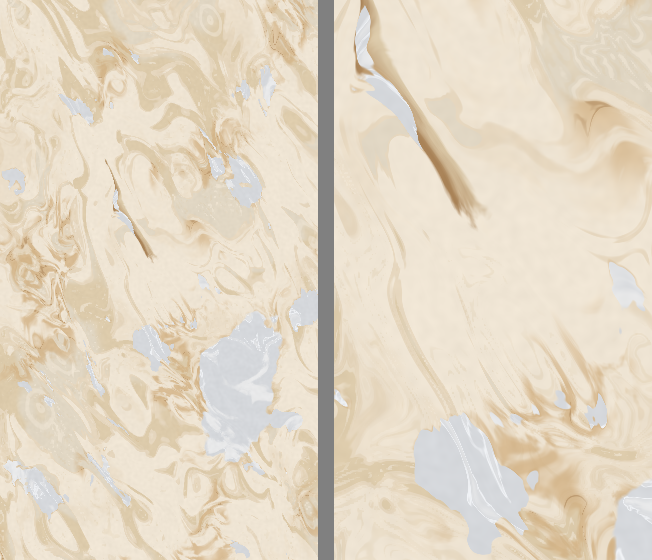
Left, the full canvas; right, a detail of the centre.
This texture is drawn by a Shadertoy shader. Its source:

```glsl
// Polished cream marble: folded tan bands, agate eyes, rust stains and a blue-grey pool.
#define CREAM  vec3(0.938, 0.898, 0.832)
#define BEIGE  vec3(0.900, 0.840, 0.745)
#define TAN    vec3(0.865, 0.795, 0.670)
#define GREIGE vec3(0.880, 0.840, 0.765)
#define OCHRE  vec3(0.810, 0.675, 0.490)
#define UMBER  vec3(0.670, 0.520, 0.350)
#define POOL   vec3(0.835, 0.845, 0.860)
#define FLOW_DIR vec2(0.5, -0.866)
#define FLOW_SCALE vec2(5.2, 2.7)
#define FOLD 2.4
#define EYE_CELL 0.15
#define BAND_FREQ 75.0

vec2 hash2(vec2 p) {
    vec3 q = fract(p.xyx * vec3(0.1031, 0.1030, 0.0973));
    q += dot(q, q.yzx + 33.33);
    return fract((q.xx + q.yz) * q.zy);
}

float gradNoise(vec2 p) {
    vec2 i = floor(p), f = fract(p);
    vec2 u = f * f * f * (f * (f * 6.0 - 15.0) + 10.0);
    vec2 e = vec2(1.0, 0.0);
    float a = dot(hash2(i) * 2.0 - 1.0, f);
    float b = dot(hash2(i + e.xy) * 2.0 - 1.0, f - e.xy);
    float c = dot(hash2(i + e.yx) * 2.0 - 1.0, f - e.yx);
    float d = dot(hash2(i + 1.0) * 2.0 - 1.0, f - 1.0);
    return 1.6 * mix(mix(a, b, u.x), mix(c, d, u.x), u.y);
}

float fbm(vec2 p, int octaves) {
    float sum = 0.0, amp = 0.5;
    for (int i = 0; i < octaves; i++) {
        sum += amp * gradNoise(p);
        p = mat2(0.8, 0.6, -0.6, 0.8) * p * 2.03 + 17.3;
        amp *= 0.5;
    }
    return sum;
}

vec2 fbm2(vec2 p, int octaves) {
    return vec2(fbm(p + 40.0, octaves), fbm(p + 71.7, octaves));
}

// Scattered oval eyes: x = strength, y = ring distance of the strongest one
vec2 agateEyes(vec2 p) {
    vec2 cell = floor(p / EYE_CELL), best = vec2(0.0, 9.0);
    for (int j = -1; j <= 1; j++)
    for (int i = -1; i <= 1; i++) {
        vec2 id = cell + vec2(i, j), h = hash2(id + 90.0);
        vec2 v = p - (id + 0.2 + 0.6 * h) * EYE_CELL;
        v.x += v.y * (h.x - 0.3);
        float d = length(v * vec2(1.3, 0.85)) / mix(0.018, 0.045, h.y);
        float strength = exp(-d * d) * step(0.5, hash2(id + 130.0).x);
        if (strength > best.x) best = vec2(strength, d);
    }
    return best;
}

// Coordinates across and along the flow
vec2 toFlow(vec2 p) {
    return vec2(dot(p, vec2(-FLOW_DIR.y, FLOW_DIR.x)), dot(p, FLOW_DIR));
}

void mainImage(out vec4 fragColor, in vec2 fragCoord) {
    vec2 p = fragCoord / iResolution.y;

    // Folded flow field
    vec2 g = toFlow(p) * FLOW_SCALE + 5.0;
    vec2 fold = fbm2(g, 3);
    vec2 curl = fbm2(g * 1.3 + FOLD * fold, 3);
    vec2 wob = p + 0.05 * curl;
    float field = fbm(g + FOLD * curl + fold, 4);
    float grit = fbm(p * 34.0 + 6.0 * curl, 4);
    field += 0.05 * grit;

    // Pale veins push the field down, agate eyes push it up
    vec2 vein = toFlow(wob - vec2(0.225, 0.625));
    float veinMask = exp(-pow(vein.x / 0.028, 2.0)) * smoothstep(0.22, 0.12, abs(vein.y));
    float channelX = wob.x - 0.53 + 0.26 * pow(p.y - 0.35, 2.0);
    float channel = exp(-pow(channelX / 0.035, 2.0));
    vec2 eye = agateEyes(p + 0.04 * curl);
    field += 0.2 * eye.x - 0.25 * veinMask - 0.22 * channel;

    // Cream ground, beige bodies and tan cores
    float cloud = fbm(p * 5.0 + 2.0 * fold + 30.0, 5);
    vec3 col = mix(CREAM, BEIGE, 0.5 * smoothstep(0.02, 0.3, cloud + 0.3 * grit));
    col = mix(col, BEIGE, smoothstep(-0.015, 0.03, field));
    vec3 core = mix(TAN, GREIGE, smoothstep(0.0, 0.12, fbm(p * 4.0 + fold + 9.0, 3)));
    col = mix(col, core, smoothstep(0.075, 0.115, field));

    // Fine contour bands and rings, faded where too thin to resolve
    float phase = field * BAND_FREQ + 1.5 * grit;
    float band = sin(phase) * clamp(1.5 - 0.6 * fwidth(phase), 0.0, 1.0);
    float bandZone = smoothstep(-0.08, 0.14, fbm(p * 6.0 + curl + 55.0, 3));
    col = mix(col, CREAM, 0.65 * bandZone * smoothstep(0.2, 0.9, band));
    col = mix(col, TAN, 0.32 * bandZone * smoothstep(0.4, 1.0, -band));
    float ring = smoothstep(0.1, 0.8, sin(eye.y * 11.0)) * smoothstep(0.15, 0.5, eye.x);
    col = mix(col, CREAM, 0.55 * ring);

    // Rust stains, denser low down, and dark hairline seams
    float stainZone = fbm(wob * vec2(7.0, 4.5) + 12.0, 4) + 0.07 * (0.55 - p.y);
    float stain = smoothstep(0.09, 0.25, stainZone) * smoothstep(-0.12, 0.2, grit);
    col = mix(col, OCHRE, 0.75 * stain * (1.0 - channel));
    float seam = smoothstep(0.012, 0.002, abs(field - 0.05)) * smoothstep(0.13, 0.22, stainZone);
    col = mix(col, UMBER, 0.55 * seam * smoothstep(-0.02, 0.12, grit));

    // Brown spindle lying in the diagonal vein, widening downwards
    float halfWidth = 0.003 + 0.013 * smoothstep(-0.09, 0.07, vein.y);
    float spindle = length(vec2(vein.x / halfWidth, vein.y / 0.085)) + 0.5 * grit;
    vec3 spindleCol = mix(UMBER, TAN, smoothstep(-0.8, 0.9, vein.x / halfWidth + grit));
    col = mix(col, spindleCol, smoothstep(1.1, 0.85, spindle));

    // Blue-grey pool and small slivers, each with a stained rim
    vec2 poolPos = wob - vec2(0.435, 0.325);
    poolPos.x -= 0.15 * poolPos.y;
    float pool = 1.0 - length(poolPos / vec2(0.068, 0.137)) + 0.55 * fbm(p * 13.0, 5);
    float sliver = 6.0 * (fbm(toFlow(wob) * vec2(15.0, 7.0) + 23.0, 5) - 0.29);
    float blue = max(pool, sliver);
    float rim = smoothstep(-0.16, 0.0, blue) * smoothstep(-0.1, 0.15, grit);
    col = mix(col, OCHRE, 0.5 * rim);
    float wisps = fbm(p * 16.0 + 3.0 * curl + 80.0, 5);
    vec3 blueCol = mix(POOL, vec3(0.93), 0.8 * smoothstep(0.03, 0.3, wisps));
    blueCol += 0.09 * smoothstep(0.035, 0.0, abs(wisps - 0.1)) * smoothstep(0.0, 0.2, cloud + 0.1);
    col = mix(col, blueCol, smoothstep(-0.02, 0.04, blue));

    // Polished mineral mottling
    col += 0.022 * grit + 0.012 * gradNoise(p * 150.0);
    fragColor = vec4(clamp(col, 0.0, 1.0), 1.0);
}
```
